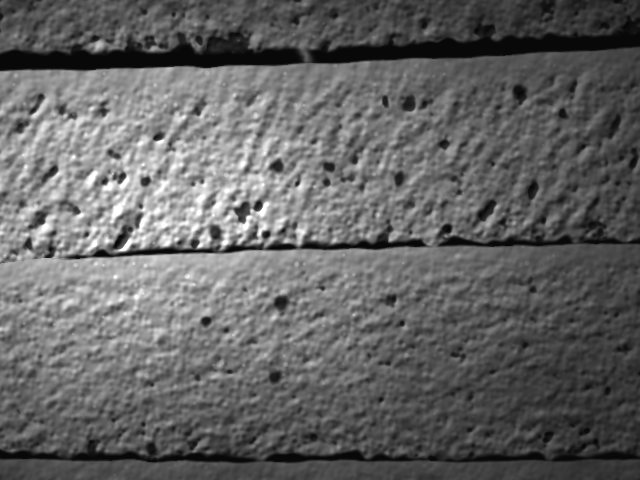
Give the GLSL for this texture, as a WebGL 2 fragment shader.

```glsl
#version 300 es
precision highp float;
// Rough grey masonry: wide courses parted by three dark, slightly bowed joints.
// Cellular bumps form a height field lit from the upper left; each course has
// its own grain, and a soft pool of light fades towards the right and corners.

uniform vec2 u_resolution;
out vec4 fragColor;

// Joint: height at left, slope, bow, thickness (unit = canvas height)
const int JOINTS = 3;
const vec4 JOINT[JOINTS] = vec4[JOINTS](
  vec4(0.854, 0.008, 0.021, 0.034),
  vec4(0.455, 0.050, -0.017, 0.010),
  vec4(0.043, -0.012, 0.008, 0.012));
const vec2 LIGHT_DIR = vec2(-0.6, 0.8);
const float LIGHT_STEP = 0.006;
const vec2 POOL_CENTER = vec2(0.30, 0.58);
const vec2 POOL_SIZE = vec2(0.80, 0.48);
const float AMBIENT = 0.16;
const float POOL_GAIN = 0.50;
const float RELIEF_GAIN = 0.75;
const float JOINT_TONE = 0.03;
const float BRIDGE_X = 0.645;

vec3 hash3(vec2 cell) {
  vec3 h = fract(cell.xyx * vec3(0.1031, 0.1030, 0.0973));
  h += dot(h, h.yxz + 33.33);
  return fract((h.xxy + h.yzz) * h.zyx);
}

// Sum of signed round bumps, one scattered in each cell
float bumps(vec2 q) {
  vec2 base = floor(q);
  float sum = 0.0;
  for (int j = -1; j <= 1; j++)
    for (int i = -1; i <= 1; i++) {
      vec2 cell = base + vec2(i, j);
      vec3 rnd = hash3(cell);
      vec2 d = q - cell - rnd.xy;
      float w = max(0.0, 1.0 - dot(d, d));
      sum += (2.0 * rnd.z - 1.0) * w * w * w;
    }
  return sum;
}

// Sparse spots: coverage of round marks that fill a share of the cells
float spots(vec2 q, float share, float radius) {
  vec2 cell = floor(q);
  vec3 rnd = hash3(cell + 71.0);
  float d = length(q - cell - mix(vec2(0.3), vec2(0.7), rnd.xy));
  float size = radius * (0.5 + 0.5 * rnd.x);
  return step(rnd.z, share) * (1.0 - smoothstep(0.5 * size, 1.3 * size, d));
}

// Surface height, with the grain stretched differently in each course
float surface(vec2 p, int course) {
  float fine = 0.35 * bumps(p * 95.0 + 9.0);
  if (course == 0)
    return 1.3 * bumps(p * 19.0) + 0.9 * bumps(p * 43.0) + fine;
  if (course == 1) {
    vec2 slanted = vec2(0.88 * p.x - 0.47 * p.y, 0.47 * p.x + 0.88 * p.y);
    return bumps(slanted * vec2(46.0, 23.0)) + 0.45 * bumps(p * 58.0) + fine;
  }
  vec2 flat_ = vec2(p.x + 0.4 * p.y, p.y - 0.25 * p.x);
  return 0.7 * bumps(flat_ * vec2(29.0, 47.0)) + 0.4 * bumps(p * 62.0) + fine;
}

void main() {
  vec2 p = gl_FragCoord.xy / u_resolution.y;

  // Joints: crisp lower ledge, ragged upper lip
  int course = 0;
  float gap = 0.0, aboveJoint = 1.0, belowJoint = 1.0;
  float ragged = bumps(p * vec2(36.0, 30.0) + 5.0);
  for (int k = 0; k < JOINTS; k++) {
    vec4 joint = JOINT[k];
    float wobble = 0.004 * bumps(vec2(p.x * 17.0, float(k) * 8.0 + 0.5));
    float d = p.y - joint.x - p.x * (joint.y + joint.z * p.x) - wobble;
    float lip = joint.w + 0.011 * ragged;
    float dark = smoothstep(-0.004, 0.004, d) * (1.0 - smoothstep(lip - 0.006, lip + 0.007, d));
    if (k == 0) {
      float lean = p.x - BRIDGE_X + 0.5 * d;
      dark *= 1.0 - 0.75 * exp(-lean * lean / 0.00012);
    }
    if (k == 1) dark *= smoothstep(0.08, 0.17, p.x);
    gap = max(gap, dark);
    if (d < 0.0) { course = k + 1; belowJoint = -d; }
    else aboveJoint = min(aboveJoint, d);
  }

  // Relief: smooth under a ledge, rougher towards the foot of a course
  float height = surface(p, course);
  float slope = height - surface(p + LIGHT_DIR * LIGHT_STEP, course);
  float foot = 1.0 - smoothstep(0.0, 0.12, aboveJoint);
  float rough = mix(0.35, 1.0, smoothstep(0.01, 0.09, belowJoint)) * (1.0 + 0.5 * foot);
  float crevice = smoothstep(0.55, 1.25, -height * rough);

  // Light pool, pits and bright grains
  vec2 away = (p - POOL_CENTER) / POOL_SIZE;
  float pool = exp(-dot(away, away));
  float light = AMBIENT + POOL_GAIN * pool;
  light *= course == 0 ? 0.8 : 1.0;
  light *= 1.0 + 0.12 * bumps(p * 6.0) + 0.15 * exp(-belowJoint * 28.0);
  vec2 bent = p + 0.008 * vec2(ragged, height);
  float pit = spots(bent * vec2(8.0, 7.0), 0.22, 0.13);
  float glint = spots(p * 48.0, 0.10, 0.28) * pool;

  float tone = light * max(0.1, 1.0 + RELIEF_GAIN * rough * slope);
  tone *= (1.0 - 0.65 * crevice) * (1.0 - 0.75 * pit);
  tone += 0.16 * glint;
  tone = mix(tone, JOINT_TONE, gap);
  fragColor = vec4(vec3(clamp(tone, 0.0, 1.0)), 1.0);
}
```
